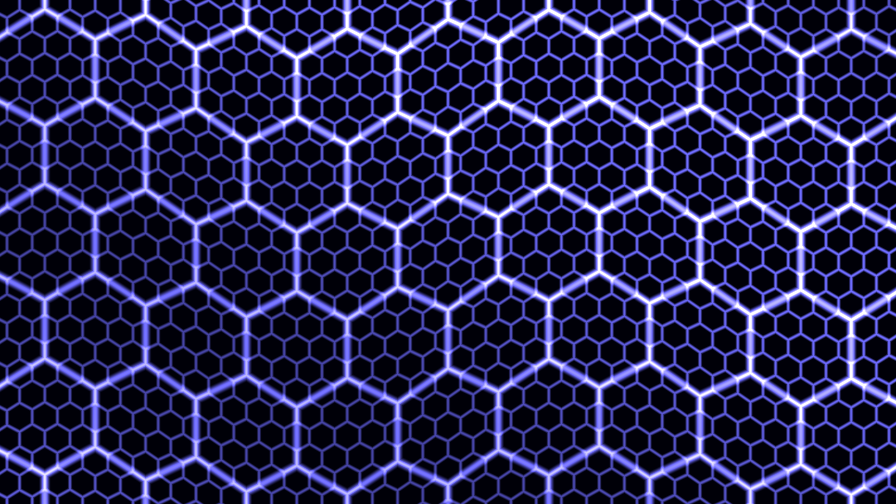
Give the GLSL for this pattern, as a WebGL 2 fragment shader.

```glsl
#version 300 es
precision highp float;

uniform vec2 u_resolution;
out vec4 fragColor;

// Lengths are fractions of the canvas height
#define LARGE_CELL 0.2
#define SMALL_CELL 0.05
#define LARGE_HALF_WIDTH 0.0125
#define SMALL_HALF_WIDTH 0.0054
#define LARGE_GAIN 1.4
#define SMALL_GAIN 0.82
#define WAVE_HEIGHT 0.02
#define WAVE_FREQUENCY 6.0
#define SHADE_DEPTH 0.24
#define LINE_COLOR vec3(0.44, 0.43, 1.0)
#define BACK_COLOR vec3(0.0, 0.0, 0.03)

// Distance to the nearest edge of a pointy-top hexagon grid
float hexEdge(vec2 p, float cell) {
    const vec2 period = vec2(1.0, 1.7320508);
    vec2 q = p / cell;
    vec2 a = mod(q, period) - 0.5 * period;
    vec2 b = mod(q - 0.5 * period, period) - 0.5 * period;
    vec2 g = abs(dot(a, a) < dot(b, b) ? a : b);
    return cell * (0.5 - max(g.x, dot(g, 0.5 * period)));
}

// Soft line: full at the centre, zero at the half width
float glowLine(float dist, float halfWidth) {
    float reach = max(halfWidth, 1.2 / u_resolution.y);
    return 1.0 - smoothstep(0.0, reach, dist);
}

void main() {
    vec2 p = (gl_FragCoord.xy - 0.5 * u_resolution) / u_resolution.y;

    // Broad diagonal light, dimmest at the lower left
    float shade = 1.0 + SHADE_DEPTH * sin(2.0 * p.x + 3.0 * p.y);

    // Vertical ripple shared by both grids
    p.y -= WAVE_HEIGHT * sin(WAVE_FREQUENCY * p.x);

    // Overlapping lines add up towards white
    float large = glowLine(hexEdge(p, LARGE_CELL), LARGE_HALF_WIDTH);
    float small = glowLine(hexEdge(p, SMALL_CELL), SMALL_HALF_WIDTH);
    float light = shade * (LARGE_GAIN * large + SMALL_GAIN * small);

    vec3 color = BACK_COLOR + LINE_COLOR * light;
    fragColor = vec4(min(color, 1.0), 1.0);
}
```
